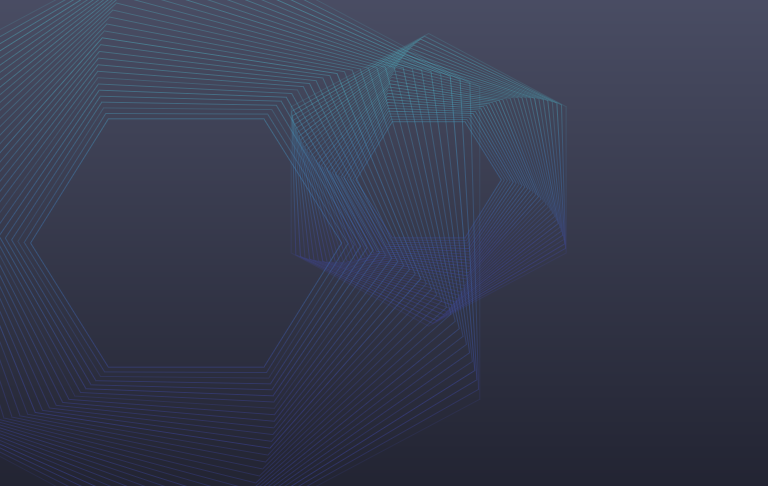
Reproduce this background procedurally as a Shadertoy shader.

```glsl
// Two overlapping fans of thin twisting hexagons on a dusky vertical gradient.

const float LINE_COUNT = 30.0;
const float HALF_WIDTH = 0.0009;
const float STRETCH = 1.085;
const float TWIST = 0.5236;

const vec3 SKY_TOP = vec3(0.287, 0.300, 0.388);
const vec3 SKY_BOTTOM = vec3(0.135, 0.142, 0.198);
const vec3 TEAL = vec3(0.30, 0.72, 0.78);
const vec3 AZURE = vec3(0.25, 0.50, 0.76);
const vec3 INDIGO = vec3(0.25, 0.28, 0.68);

float hash(float n) {
    return fract(sin(n * 127.1) * 4375.85);
}

vec2 rotate(vec2 p, float angle) {
    float c = cos(angle), s = sin(angle);
    return vec2(c * p.x - s * p.y, s * p.x + c * p.y);
}

// Signed distance to the sides of a flat-topped hexagon.
float hexagon(vec2 p, float radius) {
    p = abs(p);
    return max(p.y, dot(p, vec2(0.8660, 0.5))) - radius * 0.8660;
}

// Teal above, azure across the middle, indigo below.
vec3 lineColor(float height) {
    vec3 lower = mix(INDIGO, AZURE, smoothstep(-0.55, 0.05, height));
    return mix(lower, TEAL, smoothstep(0.05, 0.65, height));
}

// Hexagons that grow and turn clockwise from the inner to the outer radius.
vec3 drawFan(vec3 color, vec2 p, float inner, float outer,
             float strength, float seed, float pixel) {
    p.x /= STRETCH;
    vec3 ink = lineColor(p.y / outer);
    for (float i = 0.0; i < LINE_COUNT; i++) {
        float t = i / (LINE_COUNT - 1.0);
        vec2 q = rotate(p, TWIST * pow(t, 1.45));
        float d = abs(hexagon(q, mix(inner, outer, t)));
        float cover = clamp(0.5 + (HALF_WIDTH - d) / pixel, 0.0, 1.0);
        float alpha = strength * mix(0.65, 1.3, hash(i + seed));
        alpha *= 1.0 - 0.45 * smoothstep(0.94, 1.0, t);
        color = mix(color, ink, cover * alpha);
    }
    return color;
}

void mainImage(out vec4 fragColor, in vec2 fragCoord) {
    vec2 p = fragCoord / iResolution.y;
    float pixel = 1.0 / iResolution.y;

    // Background gradient
    vec3 color = mix(SKY_BOTTOM, SKY_TOP, p.y);

    // Large fan at the left, small fan over its right shoulder
    color = drawFan(color, p - vec2(0.383, 0.500), 0.295, 0.643, 0.36, 3.0, pixel);
    color = drawFan(color, p - vec2(0.882, 0.630), 0.138, 0.301, 0.36, 47.0, pixel);

    fragColor = vec4(color, 1.0);
}
```
